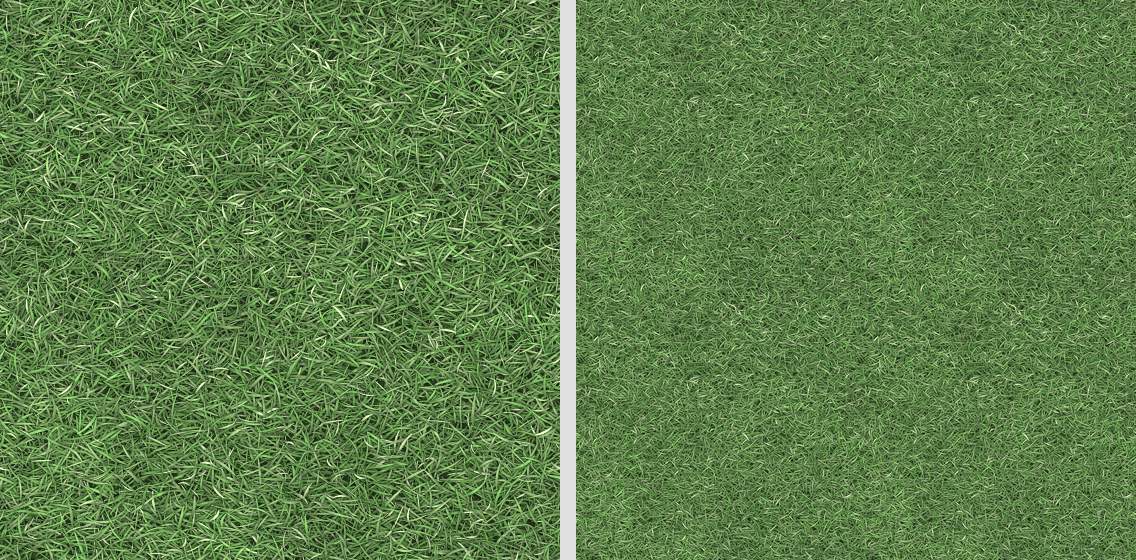
Left: one tile. Right: repeated 2 by 2.
Reproduce this texture procedurally as a WebGL 2 fragment shader.

```glsl
#version 300 es
precision highp float;

uniform vec2 u_resolution;
out vec4 fragColor;

const int LAYERS = 18;
const vec3 SOIL = vec3(0.15, 0.21, 0.11);
const vec3 DEEP_GREEN = vec3(0.16, 0.26, 0.11);
const vec3 FRESH_GREEN = vec3(0.48, 0.71, 0.37);
const vec3 PALE_GREEN = vec3(0.59, 0.73, 0.47);
const vec3 STRAW = vec3(0.82, 0.93, 0.68);

float hash(vec2 p, float seed) {
    return fract(sin(dot(p, vec2(127.1, 311.7)) + seed * 74.7) * 43758.5453);
}

vec3 hash3(vec2 p, float seed) {
    return vec3(hash(p, seed), hash(p, seed + 0.37), hash(p, seed + 0.71));
}

// Value noise that wraps after `count` cells
float wrapNoise(vec2 uv, float count, float seed) {
    vec2 p = uv * count;
    vec2 cell = floor(p);
    vec2 f = fract(p);
    f = f * f * (3.0 - 2.0 * f);
    float a = hash(mod(cell, count), seed);
    float b = hash(mod(cell + vec2(1.0, 0.0), count), seed);
    float c = hash(mod(cell + vec2(0.0, 1.0), count), seed);
    float d = hash(mod(cell + vec2(1.0, 1.0), count), seed);
    return mix(mix(a, b, f.x), mix(c, d, f.x), f.y);
}

// Curved tapering blade: x = coverage, y = soft shadow, z = position along, w = side
vec4 blade(vec2 p, float angle, float halfLength, float halfWidth, float bend, float pixel) {
    vec2 axis = vec2(cos(angle), sin(angle));
    vec2 q = vec2(dot(p, axis), dot(p, vec2(-axis.y, axis.x)));
    float along = q.x / halfLength;
    q.y += bend * (along * along - 0.4);
    float t = clamp(along * 0.5 + 0.5, 0.0, 1.0);
    float width = halfWidth * (0.6 + 0.4 * smoothstep(0.0, 0.35, t)) * sqrt(1.0 - t * t * 0.9);
    float edge = abs(q.y) - width;
    float ends = abs(q.x) - halfLength;
    float cover = smoothstep(pixel, -pixel, max(edge, ends));
    float shadow = smoothstep(0.14, 0.0, edge) * smoothstep(0.08, -0.1, ends);
    return vec4(cover, shadow, t, clamp(q.y / halfWidth, -1.0, 1.0));
}

vec3 bladeColor(vec3 rnd, float depth, float along, float side, bool dry) {
    float tone = 0.32 + 0.42 * depth + 0.52 * (rnd.x - 0.05);
    float pale = smoothstep(0.4, 0.8, rnd.y) * smoothstep(0.35, 0.8, tone);
    vec3 color = mix(DEEP_GREEN, mix(FRESH_GREEN, PALE_GREEN, pale), tone);
    if (dry) color = STRAW * (0.74 + 0.26 * depth + 0.2 * (rnd.x - 0.5));
    // Darker root, one brighter half and a light tip
    return color * (0.82 + 0.28 * smoothstep(0.0, 0.6, along) + 0.1 * side);
}

// Lays one wrapping grid of blades over the colour below
vec3 addLayer(vec3 color, vec2 uv, float count, float depth, float seed) {
    vec2 shift = vec2(hash(vec2(seed, 3.0), 1.0), hash(vec2(seed, 8.0), 2.0));
    vec2 p = (uv + shift) * count;
    vec2 home = floor(p);
    float pixel = 0.7 * count / min(u_resolution.x, u_resolution.y);
    for (int y = -1; y <= 1; y++) {
        for (int x = -1; x <= 1; x++) {
            vec2 cell = home + vec2(x, y);
            vec2 id = mod(cell, count);
            vec3 place = hash3(id, seed);
            vec3 form = hash3(id, seed + 20.3);
            vec3 tint = hash3(id, seed + 41.9);
            bool dry = tint.z > 0.9;
            float angle = 1.57 + (place.z - 0.5) * 4.8;
            float halfLength = mix(0.4, 0.88, form.x) * (dry ? 0.75 : 1.0);
            float halfWidth = mix(0.04, 0.085, form.y * form.y) * (dry ? 0.9 : 1.0);
            float bend = (form.z - 0.5) * 0.3;
            vec4 b = blade(p - cell - place.xy, angle, halfLength, halfWidth, bend, pixel);
            color *= 1.0 - 0.2 * b.y;
            color = mix(color, bladeColor(tint, depth, b.z, b.w, dry), b.x);
        }
    }
    return color;
}

void main() {
    vec2 uv = gl_FragCoord.xy / u_resolution;

    // Dark soil and litter between the blades
    vec3 color = SOIL * (0.7 + 0.8 * wrapNoise(uv, 110.0, 5.0));

    // Grass from the shaded bottom to the sunlit top
    for (int i = 0; i < LAYERS; i++) {
        float depth = float(i) / float(LAYERS - 1);
        float count = 28.0 + mod(float(i) * 5.0, 9.0);
        color = addLayer(color, uv, count, depth, float(i) + 1.0);
    }

    // Gentle patches and fine grain
    color *= 0.95 + 0.14 * wrapNoise(uv, 7.0, 9.0);
    color *= 0.95 + 0.12 * wrapNoise(uv, 230.0, 13.0);
    fragColor = vec4(clamp(color, 0.0, 1.0), 1.0);
}
```
